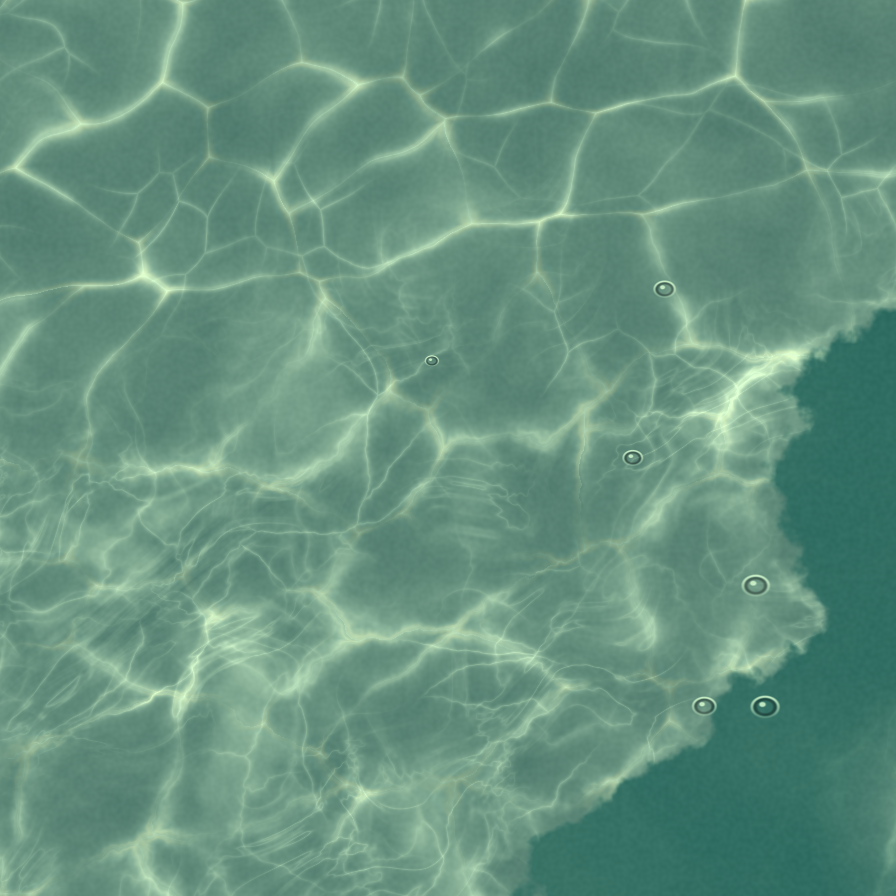
Reproduce this texture procedurally as a three.js fragment shader.

```glsl
// Sunlit shallow green water: caustic light net, rippled veils, bubbles and a deep shadow.
varying vec2 vUv;

const vec3 WATER = vec3(0.315, 0.487, 0.435);
const vec3 GLINT = vec3(0.840, 0.985, 0.815);
const vec3 SHADOW = vec3(0.165, 0.410, 0.370);
const vec3 SHADOW_HAZE = vec3(0.270, 0.490, 0.430);
const vec2 NET_SCALE = vec2(5.8, 8.0);   // main caustic cells across and up
const vec2 FINE_SCALE = vec2(10.0, 11.0); // fainter second net
const float LINE_WIDTH = 0.021;          // in cell units
const float GLOW_WIDTH = 0.11;
const float LINE_LIGHT = 0.58;
const float GLOW_LIGHT = 0.19;
const float THREAD_LIGHT = 0.32;
const float VEIL_LIGHT = 0.30;
const float WISP_LIGHT = 0.26;
const float HAZE_LIGHT = 0.20;
const float GRAIN = 0.022;
const int BUBBLES = 6;

vec2 hash2(vec2 p) {
  vec3 q = fract(p.xyx * vec3(0.1031, 0.1030, 0.0973));
  q += dot(q, q.yzx + 33.33);
  return fract((q.xx + q.yz) * q.zy);
}

float slope(vec2 cell, vec2 offset) {
  float a = 6.2832 * hash2(cell + 40.0).x;
  return dot(vec2(cos(a), sin(a)), offset);
}

float gradientNoise(vec2 p) {
  vec2 i = floor(p), f = fract(p);
  vec2 u = f * f * f * (f * (f * 6.0 - 15.0) + 10.0);
  vec2 e = vec2(1.0, 0.0);
  return mix(mix(slope(i, f), slope(i + e, f - e), u.x),
             mix(slope(i + e.yx, f - e.yx), slope(i + e.xx, f - e.xx), u.x), u.y);
}

float fbm(vec2 p) {
  float sum = 0.0, gain = 1.0;
  for (int i = 0; i < 4; i++) {
    sum += gain * gradientNoise(p);
    p = mat2(1.6, 1.2, -1.2, 1.6) * p + 7.3;
    gain *= 0.5;
  }
  return sum;
}

vec2 warp(vec2 p) {
  return vec2(gradientNoise(p), gradientNoise(p + 19.7));
}

// Distances to the nearest and second nearest border, and a random value of the cell.
vec3 cellBorders(vec2 p) {
  vec2 cell = floor(p), f = fract(p), home = vec2(0.0), nearest = vec2(8.0);
  for (int y = -1; y <= 1; y++) for (int x = -1; x <= 1; x++) {
    vec2 g = vec2(float(x), float(y));
    vec2 r = g + hash2(cell + g + 60.0) - f;
    if (dot(r, r) < dot(nearest, nearest)) { nearest = r; home = g; }
  }
  vec2 border = vec2(8.0);
  for (int y = -2; y <= 2; y++) for (int x = -2; x <= 2; x++) {
    vec2 g = home + vec2(float(x), float(y));
    vec2 r = g + hash2(cell + g + 60.0) - f;
    vec2 gap = r - nearest;
    if (dot(gap, gap) > 0.0001) {
      float d = dot(0.5 * (nearest + r), normalize(gap));
      border = d < border.x ? vec2(d, border.x) : vec2(border.x, min(border.y, d));
    }
  }
  return vec3(border, hash2(cell + home + 90.0).x);
}

// Positive inside the shadow at the lower right, in canvas units.
float shadowDepth(vec2 p) {
  float edge = 0.57 + 0.33 * smoothstep(-0.04, 0.34, p.y) + 0.24 * smoothstep(0.57, 0.72, p.y);
  edge -= 0.03 * smoothstep(0.36, 0.48, p.y);
  return p.x - edge + 0.05 * gradientNoise(p * 8.0) + 0.035 * fbm(p * 24.0);
}

void main() {
  vec2 p = vUv;
  float calm = smoothstep(0.35, 0.75, p.y - 0.12 * p.x + 0.2 * gradientNoise(p * 3.0));
  float rough = 1.0 - calm;

  // Caustic nets: crisp on one side of each fold, bent and broken where rough
  vec2 jitter = vec2(fbm(p * 19.0), fbm(p * 19.0 + 23.0));
  vec2 q = p + 0.075 * warp(p * 4.0) + 0.014 * warp(p * 14.0) + (0.002 + 0.012 * rough) * jitter;
  q.y -= 0.18 * q.x;
  vec3 net = cellBorders(q * NET_SCALE);
  float fine = cellBorders((q + 0.06 * warp(p * 6.0 + 5.0)) * FINE_SCALE + 31.0).x;
  float strength = smoothstep(-0.3, 0.4, gradientNoise(p * 9.0 + 3.0) + 0.3 * gradientNoise(p * 24.0));
  float knot = exp(-net.y / 0.08);
  float width = LINE_WIDTH * (0.6 + 0.8 * strength + 0.8 * rough + 1.2 * knot);
  float line = exp(-net.x / width) * (0.12 + 0.95 * strength + 0.7 * knot);
  float fold = smoothstep(0.0, 0.03, net.x) * exp(-net.x / GLOW_WIDTH);
  float glow = fold * (0.15 + strength) * (0.3 + 1.5 * net.z);
  float threads = exp(-fine / 0.032) * smoothstep(-0.15, 0.4, gradientNoise(p * 6.0 + 11.0));

  // Folded veils, thin wisps and soft haze
  vec2 v = p * vec2(8.0, 6.0) + 1.3 * warp(p * 5.0 + 2.0) + 0.4 * warp(p * 17.0);
  float veil = exp(-8.0 * abs(fbm(v))) * (0.12 + 0.88 * rough);
  veil *= smoothstep(-0.25, 0.35, gradientNoise(p * 5.0 + 8.0));
  vec2 w = mat2(0.8, -0.6, 0.6, 0.8) * p * vec2(9.0, 17.0) + 1.6 * warp(p * 8.0 + 6.0);
  float wisp = exp(-13.0 * abs(fbm(w))) * (0.08 + 0.92 * rough);
  wisp *= smoothstep(-0.25, 0.35, gradientNoise(p * 6.0 + 27.0));
  float haze = smoothstep(-0.15, 0.6, fbm(p * 5.0 + 0.8 * warp(p * 4.0)));
  haze *= 0.4 + 1.1 * rough * smoothstep(0.9, 0.1, p.x);

  // Fine parallel ripples along a diagonal at the lower left
  vec2 axis = normalize(vec2(0.78, 0.62));
  vec2 r = p - vec2(0.16, 0.33);
  float across = dot(r, vec2(-axis.y, axis.x)), along = dot(r, axis);
  float band = exp(-across * across / 0.0016 - along * along / 0.03);
  float ripple = band * fbm(vec2(along * 6.0, across * 90.0 + gradientNoise(p * 12.0)));

  float light = 0.045 + 0.09 * fbm(p * 5.0 + 4.0) + HAZE_LIGHT * haze;
  light += 0.035 * fbm(w * 2.0 + 3.0) * (0.4 + rough);
  light += GLOW_LIGHT * glow + LINE_LIGHT * line * mix(1.0, 0.7, rough);
  light += THREAD_LIGHT * threads + VEIL_LIGHT * veil + WISP_LIGHT * wisp + 0.2 * ripple;

  // Shadow with a bright broken rim
  float depth = shadowDepth(p);
  float rim = exp(-abs(depth + 0.025) / 0.02) * smoothstep(-0.15, 0.4, fbm(p * 14.0));
  light += 0.34 * rim;
  vec3 color = mix(WATER, GLINT, clamp(light, -0.06, 1.05));
  color += vec3(0.06, 0.0, -0.06) * sin(net.x * 60.0) * knot * exp(-net.x / 0.06);
  float farPatch = smoothstep(0.13, 0.0, length((p - vec2(1.02, 0.09)) * vec2(1.0, 0.8)));
  vec3 deep = mix(SHADOW, SHADOW_HAZE, 0.28 + 0.35 * fbm(p * 4.0) - 0.2 * p.y);
  deep = mix(deep, color, 0.04 + 0.7 * farPatch);
  color = mix(color, deep, smoothstep(-0.008, 0.016, depth));

  // Scattered bubbles: dark ring, pale rim and a glint
  for (int i = 0; i < BUBBLES; i++) {
    vec2 seed = hash2(vec2(float(i) * 3.7 + 2.0, 9.0));
    float size = 0.006 + 0.010 * seed.x * seed.x;
    vec2 b = (p - mix(vec2(0.4, 0.2), vec2(0.96, 0.9), seed)) / size * vec2(0.85, 1.1);
    float d = length(b);
    color *= 1.0 - 0.35 * smoothstep(0.25, 0.0, abs(d - 0.75));
    float shine = smoothstep(0.2, 0.0, abs(d - 1.0)) * (0.55 + 0.35 * b.y);
    shine += smoothstep(0.35, 0.1, length(b - vec2(-0.2, 0.25)));
    color = mix(color, GLINT, clamp(shine, 0.0, 0.85));
  }

  color += GRAIN * (gradientNoise(p * 170.0) + 0.6 * gradientNoise(p * 75.0));
  gl_FragColor = vec4(color, 1.0);
}
```
